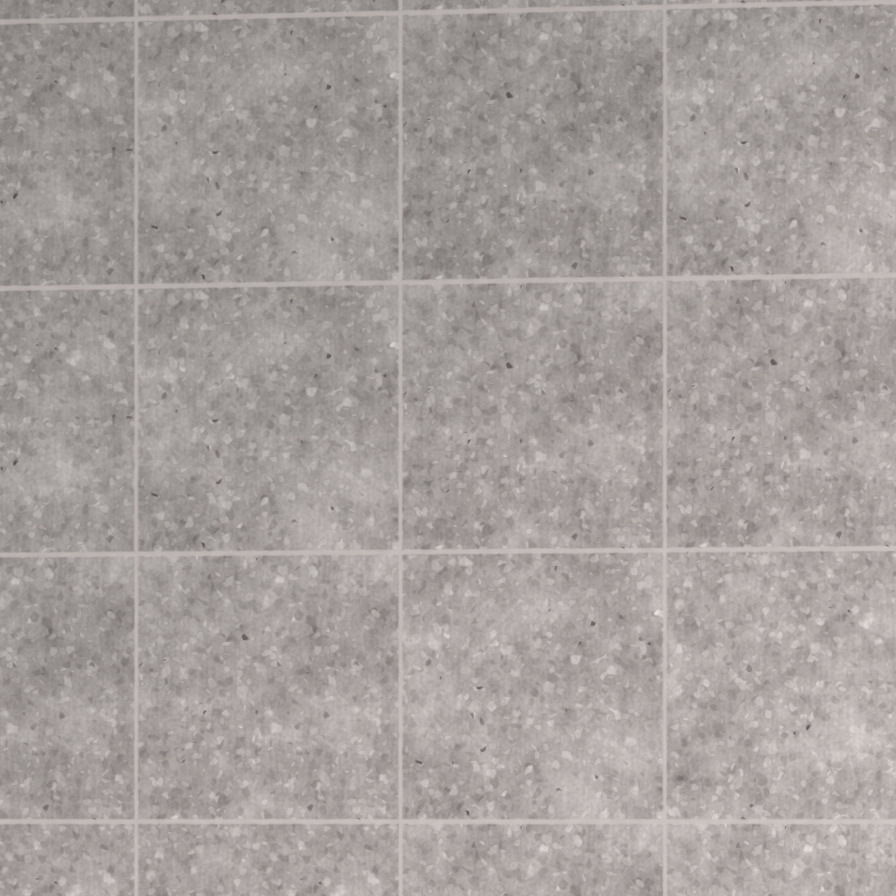
A Shadertoy shader for this texture:

```glsl
// Wall of square grey stone-chip tiles with pale grout, seen at a slight slant.
// Three printed tile designs are dealt out by hash; each layers scattered chips,
// dark flecks and cloudy haze, under a soft light that falls off to the top left.

const vec3 STONE = vec3(0.650, 0.624, 0.615);
const vec3 GROUT = vec3(0.760, 0.732, 0.722);
const vec3 FLECK = vec3(0.34, 0.31, 0.31);
const vec2 GRID_ORIGIN = vec2(0.152, 0.083);
const float TAU = 6.2832;

// Integer hash: two values from 0 to 1 for each lattice point
vec2 hash2(vec2 p) {
    uvec2 v = uvec2(ivec2(floor(p)) + 4096);
    v = v * 1664525u + 1013904223u;
    v.x += v.y * 1664525u;
    v.y += v.x * 1664525u;
    v ^= v >> 16u;
    v.x += v.y * 1664525u;
    v.y += v.x * 1664525u;
    v ^= v >> 16u;
    return vec2(v & 65535u) / 65535.0;
}

float cornerSlope(vec2 cell, vec2 offset) {
    float angle = TAU * hash2(cell).x;
    return dot(vec2(cos(angle), sin(angle)), offset);
}

// Gradient noise, roughly -0.7 to 0.7
float noise(vec2 p) {
    vec2 i = floor(p), f = p - i;
    vec2 u = f * f * f * (f * (f * 6.0 - 15.0) + 10.0);
    vec2 e = vec2(1.0, 0.0);
    float low = mix(cornerSlope(i, f), cornerSlope(i + e, f - e), u.x);
    float high = mix(cornerSlope(i + e.yx, f - e.yx), cornerSlope(i + 1.0, f - 1.0), u.x);
    return mix(low, high, u.y);
}

float fbm(vec2 p) {
    return noise(p) + 0.5 * noise(p * 2.03 + 17.0) + 0.25 * noise(p * 4.1 + 41.0);
}

vec2 rotate(vec2 p, float angle) {
    float c = cos(angle), s = sin(angle);
    return vec2(c * p.x - s * p.y, s * p.x + c * p.y);
}

// Scattered angular chips, one per cell at most: x is a random shade, y the coverage
vec2 chips(vec2 p, float density, vec2 radii, float stretch, float soft) {
    vec2 result = vec2(0.0);
    for (int j = -1; j <= 1; j++)
    for (int i = -1; i <= 1; i++) {
        vec2 cell = floor(p) + vec2(i, j);
        vec2 place = hash2(cell), form = hash2(cell + 531.0), kind = hash2(cell + 977.0);
        vec2 d = rotate(p - cell - mix(vec2(0.1), vec2(0.9), place), TAU * form.x);
        d.y *= mix(1.0, stretch, form.y);
        float facet = max(abs(d.x) + 0.35 * d.y, abs(d.y) + 0.25 * d.x);
        float radius = mix(radii.x, radii.y, fract(form.x * 7.0 + form.y));
        float edge = mix(length(d), facet, 0.5) - radius;
        float cover = (1.0 - smoothstep(-soft, soft, edge)) * step(kind.x, density);
        result = mix(result, vec2(kind.y, 1.0), cover);
    }
    return result;
}

// Stone surface of one tile design; p runs from 0 to 1 across the tile
vec3 stoneTile(vec2 p, float design) {
    vec2 shift = vec2(83.0, 47.0) * design;
    vec2 warp = vec2(noise(p * 37.0 + shift), noise(p * 37.0 + shift + 29.0));
    vec2 q = p + 0.010 * warp;

    float cloud = fbm(p * 2.3 + shift + 5.0);
    float haze = smoothstep(0.05, 0.65, cloud);
    float contrast = 1.0 - 0.55 * haze;

    vec2 fine = chips(q * 30.0 + shift, 0.9, vec2(0.25, 0.55), 2.0, 0.18);
    vec2 coarse = chips(q * 19.0 + shift + 200.0, 0.5, vec2(0.15, 0.42), 2.2, 0.13);
    vec2 pale = chips(q * 13.0 + shift + 400.0, 0.28, vec2(0.13, 0.30), 1.6, 0.09);

    float tone = 0.075 * cloud + 0.02 * haze;
    tone += contrast * (0.06 * noise(p * 8.0 + shift) + 0.07 * noise(q * 17.0 + shift + 7.0));
    tone += contrast * fine.y * mix(-0.080, 0.080, fine.x);
    tone += contrast * coarse.y * mix(-0.055, 0.095, coarse.x);
    tone = mix(tone, tone * 0.4 + mix(0.06, 0.12, pale.x), 0.85 * pale.y);

    // Fine grain and faint upright brush streaks
    tone += 0.04 * noise(rotate(p, 0.6) * 67.0 + shift);
    tone += 0.03 * noise(p * vec2(70.0, 9.0) + shift);

    // Dark flecks gather where the cluster noise is high
    vec2 fleck = chips(q * 21.0 + shift + 600.0, 0.12, vec2(0.13, 0.29), 2.6, 0.11);
    float cluster = smoothstep(-0.2, 0.35, noise(p * 5.0 + shift + 11.0));
    float darkness = fleck.y * cluster * mix(0.2, 0.95, fleck.x);
    return mix(STONE + tone, FLECK, darkness);
}

void mainImage(out vec4 fragColor, in vec2 fragCoord) {
    vec2 uv = fragCoord / iResolution.xy;

    // Rows spread and tilt slightly towards the right
    vec2 pitch = vec2(0.295, mix(0.2975, 0.305, uv.x));
    vec2 grid = (uv - GRID_ORIGIN) / pitch;
    vec2 tile = floor(grid);
    float design = floor(2.999 * hash2(tile + 71.0).x);
    vec3 color = stoneTile(grid - tile, design);
    color += 0.025 * (hash2(tile + 19.0).y - 0.5);

    // Soft light, dimmest at the top left
    float slope = 0.45 * uv.x + 0.55 * (1.0 - uv.y);
    float light = mix(0.90, 1.10, smoothstep(-0.1, 1.1, slope));
    light += 0.03 * noise(uv * 2.0 + 3.0);

    // Grout lines with slightly worn edges
    vec2 gap = (0.5 - abs(fract(grid) - 0.5)) * pitch;
    gap += 0.0007 * noise(uv * 130.0);
    float blur = max(0.0015, 0.75 / iResolution.y);
    vec2 lines = 1.0 - smoothstep(-blur, blur, gap - vec2(0.0021, 0.0028));
    vec3 grout = GROUT + 0.03 * noise(uv * 60.0);
    vec3 lit = mix(color * light, grout * mix(1.0, light, 0.7), 0.9 * max(lines.x, lines.y));
    fragColor = vec4(lit, 1.0);
}
```
